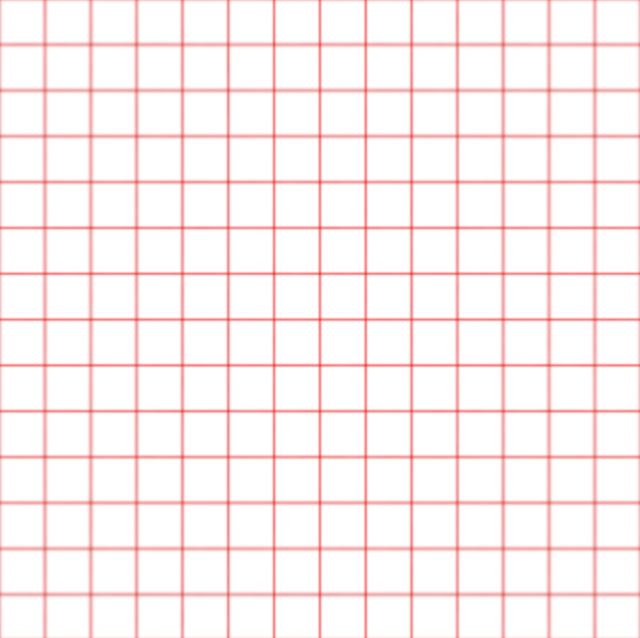
This pattern is drawn by a Shadertoy shader. Its source:

```glsl
// Red square grid on white paper: crisp lines mid-sheet, softer and paler toward the rim.

// Lengths are fractions of the canvas width
const float SPACING       = 0.0716;               // distance between lines
const vec2  CENTRE        = vec2(0.4999, 0.4991); // middle crossing, fraction of each side
const float INK_PER_LINE  = 0.00207;              // coverage integrated across a line
const float SIGMA_CRISP   = 0.00164;              // line softness at the middle
const float SIGMA_SOFT    = 0.00252;              // line softness at the rim
const float SOFT_START    = 1.0;                  // lines from the middle where blur begins
const float SOFT_END      = 5.5;                  // lines from the middle where blur is full
const float WEAR          = 0.10;                 // unevenness of the ink
const float WEAR_SCALE    = 45.0;                 // wear cells across the canvas
const vec3  PAPER         = vec3(1.0);
const vec3  INK_CRISP     = vec3(0.92, 0.0, 0.0);
const vec3  INK_SOFT      = vec3(0.82, 0.0, 0.0);

vec2 hashGradient(vec2 cell) {
    vec2 h = vec2(dot(cell, vec2(127.1, 311.7)), dot(cell, vec2(269.5, 183.3)));
    return 2.0 * fract(sin(h) * 43758.5) - 1.0;
}

float gradientNoise(vec2 p) {
    vec2 i = floor(p), f = fract(p);
    vec2 u = f * f * f * (f * (f * 6.0 - 15.0) + 10.0);
    vec2 e = vec2(0.0, 1.0);
    float a = dot(hashGradient(i), f);
    float b = dot(hashGradient(i + e.yx), f - e.yx);
    float c = dot(hashGradient(i + e.xy), f - e.xy);
    float d = dot(hashGradient(i + e.yy), f - e.yy);
    return mix(mix(a, b, u.x), mix(c, d, u.x), u.y);
}

// Light passed by the nearest line of one family; x runs across the lines
vec3 lineFilter(float x, float pixel, float wear) {
    float index = round(x / SPACING);
    float dist = x - index * SPACING;
    float softness = smoothstep(SOFT_START, SOFT_END, abs(index));

    // Gaussian profile, widened by the pixel footprint, keeping total ink constant
    float sigma = mix(SIGMA_CRISP, SIGMA_SOFT, softness);
    sigma = sqrt(sigma * sigma + pixel * pixel / 12.0);
    float peak = INK_PER_LINE / (sigma * sqrt(6.2832));
    float coverage = peak * exp(-0.5 * dist * dist / (sigma * sigma));

    vec3 ink = mix(INK_CRISP, INK_SOFT, softness);
    return mix(vec3(1.0), ink, clamp(coverage * wear, 0.0, 1.0));
}

void mainImage(out vec4 fragColor, in vec2 fragCoord) {
    float pixel = 1.0 / iResolution.x;
    vec2 p = (fragCoord - CENTRE * iResolution.xy) * pixel;
    float wear = 1.0 + WEAR * gradientNoise(p * WEAR_SCALE);

    // Overlapping inks multiply, deepening the crossings
    vec3 color = PAPER * lineFilter(p.x, pixel, wear) * lineFilter(p.y, pixel, wear);
    fragColor = vec4(color, 1.0);
}
```
